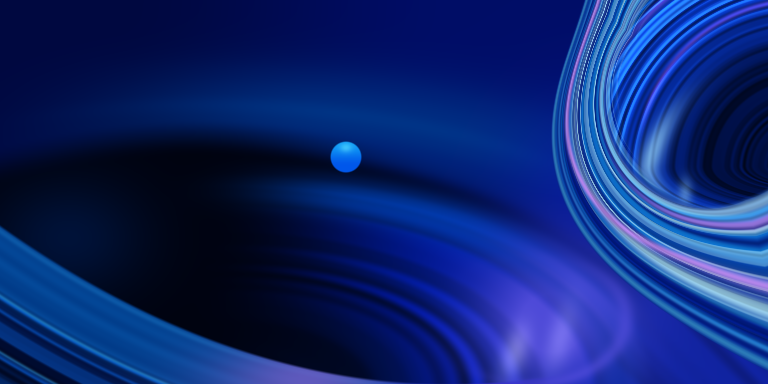
This background is drawn by a WebGL 2 fragment shader. Its source:

```glsl
#version 300 es
precision highp float;
uniform vec2 u_resolution;
out vec4 fragColor;

// Layout, in canvas heights
const vec2 BOWL_CENTER = vec2(0.62, -0.02);
const float BOWL_STRETCH = 2.0;
const vec2 BALL_CENTER = vec2(0.901, 0.591);
const float BALL_RADIUS = 0.040;
const vec2 LOOP_CENTER = vec2(1.875, 0.714);
const vec2 HOLE_CENTER = vec2(2.09, 0.570);
const float HOLE_SQUASH = 2.8;

// Palette
const vec3 BLACK_BLUE = vec3(0.0, 0.01, 0.06);
const vec3 NAVY = vec3(0.0, 0.03, 0.25);
const vec3 OCEAN = vec3(0.0, 0.22, 0.54);
const vec3 ROYAL = vec3(0.03, 0.10, 0.62);
const vec3 AZURE = vec3(0.03, 0.35, 0.68);
const vec3 VIOLET = vec3(0.34, 0.31, 0.87);
const vec3 PINK = vec3(0.70, 0.52, 0.92);
const vec3 PALE = vec3(0.64, 0.86, 0.95);

float hash(float n) { return fract(sin(n * 127.1) * 43758.55); }

float noise(float x) {
  float i = floor(x), f = x - i;
  return mix(hash(i), hash(i + 1.0), f * f * (3.0 - 2.0 * f));
}

// Bell curve around zero
float bell(float x, float width) {
  x /= width;
  return exp(-x * x);
}

float glow(vec2 p, vec2 center, vec2 size) {
  vec2 q = (p - center) / size;
  return exp(-dot(q, q));
}

// Blurred interior of the large bowl
vec3 backdrop(vec2 p, float px) {
  float m = length((p - BOWL_CENTER) * vec2(1.0, BOWL_STRETCH));
  float soft = noise(m * 15.0 + p.x), fine = noise(m * 30.0 + p.x);
  float right = smoothstep(0.45, 1.3, p.x);

  vec3 col = mix(NAVY, vec3(0.0, 0.05, 0.40), smoothstep(0.3, 1.2, p.x));
  float upper = bell(m - 1.46, 0.22) * smoothstep(-0.2, 0.9, p.x);
  col = mix(col, OCEAN, upper * (0.72 + 0.22 * soft));
  float shore = mix(1.30, 1.18, right);
  float inside = 1.0 - smoothstep(shore - 0.07, shore + 0.13, m);
  vec3 bowl = mix(BLACK_BLUE, vec3(0.0, 0.08, 0.32), right * (0.4 + 0.6 * soft));
  bowl += OCEAN * bell(m - 1.04, 0.085) * smoothstep(0.4, 0.95, p.x) * (0.65 + 0.25 * fine);
  bowl += vec3(0.0, 0.06, 0.52) * smoothstep(0.5, 1.25, p.x) * (0.15 + 0.85 * fine)
        * smoothstep(0.25, 0.60, m) * (1.0 - smoothstep(0.85, 1.12, m));
  col = mix(col, bowl, inside);
  col = mix(col, BLACK_BLUE, 0.75 * glow(p, vec2(0.43, 0.40), vec2(0.26, 0.20)));
  col += vec3(0.0, 0.06, 0.16) * glow(p, vec2(0.18, 0.38), vec2(0.20, 0.15));
  col = mix(col, ROYAL, 0.85 * glow(p, vec2(1.56, 0.48), vec2(0.24, 0.27)));
  float corner = smoothstep(1.50, 1.72, p.x) * (1.0 - smoothstep(0.2, 0.5, p.y));
  col = mix(col, vec3(0.06, 0.13, 0.60) * (0.75 + 0.4 * noise((p.x + p.y) * 25.0)), corner);

  // Violet light gathered at the lower right
  float streak = 0.55 + 0.45 * noise(m * 32.0);
  col = mix(col, VIOLET, streak * min(1.0, 1.2 * glow(p, vec2(1.44, 0.16), vec2(0.20, 0.18))));
  float lean = p.x - 0.25 * p.y;
  float pillars = bell(lean - 1.32, 0.035) * bell(p.y - 0.08, 0.07) + 0.6 * bell(lean - 1.43, 0.035) * bell(p.y - 0.12, 0.09);
  col += vec3(0.26, 0.24, 0.14) * pillars;
  float rim = bell(length((p - vec2(1.38, 0.17)) / vec2(0.25, 0.17)) - 1.0, 0.09);
  rim *= smoothstep(1.15, 1.5, p.x) * (1.0 - smoothstep(0.18, 0.36, p.y));
  col = mix(col, VIOLET, 0.55 * rim);

  // Floating ball
  vec2 b = (p - BALL_CENTER) / BALL_RADIUS;
  vec3 ball = mix(vec3(0.0, 0.34, 0.92), vec3(0.06, 0.60, 0.96), smoothstep(-0.6, 0.9, b.y));
  ball += vec3(0.18, 0.18, 0.03) * glow(b, vec2(0.0, 0.6), vec2(0.4, 0.3));
  float edge = px / BALL_RADIUS;
  return mix(col, ball, 1.0 - smoothstep(1.0 - edge, 1.0 + edge, length(b)));
}

// Smooth band sweeping along the lower left
vec3 lowerBand(vec3 col, vec2 p, float px) {
  float slope = -0.707 + 0.604 * p.x;
  float d = (0.414 - 0.707 * p.x + 0.302 * p.x * p.x - p.y) / sqrt(1.0 + slope * slope);
  float lines = noise(d * 110.0 + 3.0);
  vec3 band = mix(vec3(0.0, 0.22, 0.52), AZURE, noise(d * 50.0));
  band = mix(band, vec3(0.0, 0.04, 0.20) + AZURE * 0.9 * lines * lines, smoothstep(0.12, 0.19, d));
  band = mix(band, BLACK_BLUE, 0.8 * smoothstep(0.20, 0.32, d) * (1.0 - lines));
  band += vec3(0.08, 0.20, 0.20) * (0.5 * bell(d - 0.012, 0.008) + bell(d - 0.15, 0.004) + bell(d - 0.27, 0.004));
  band = mix(band, vec3(0.46, 0.37, 0.78), 0.8 * glow(p, vec2(0.80, 0.01), vec2(0.24, 0.10)));
  band = mix(band, vec3(0.22, 0.20, 0.80), smoothstep(0.9, 1.25, p.x));
  float fade = 1.0 - smoothstep(1.25, 1.50, p.x);
  return mix(col, band, smoothstep(-px, px + 0.004, d) * fade);
}

// Fine-stranded loop on the right, with its dark hollow
vec3 strandLoop(vec3 col, vec2 p, float px) {
  vec2 v = p - LOOP_CENTER;
  float r = length(v), a = clamp(atan(-v.y, -v.x), -1.2, 1.85);
  float outer = 0.435 + a * (0.06 + a * (0.0451 + a * (-0.0871 + a * 0.0511)));
  float inner = 0.30 - 0.03 * a + 0.1 * max(-a - 0.7, 0.0);
  float s = (outer - r) / (outer - inner);
  float turn = smoothstep(0.0, 1.5, a);

  // Hollow wall
  vec2 q = p - HOLE_CENTER;
  float e = length(q * vec2(1.0, q.y < 0.0 ? HOLE_SQUASH : 1.0));
  float grain = noise(e * 125.0 + q.y * 8.0), broad = noise(e * 40.0 - q.y * 4.0);
  vec3 wall = mix(vec3(0.0, 0.06, 0.27), vec3(0.02, 0.19, 0.70), smoothstep(0.22, 0.48, e));
  wall *= 0.35 + 0.85 * grain + 0.3 * broad;
  wall += vec3(0.14, 0.34, 0.28) * smoothstep(0.6, 0.95, grain) * smoothstep(0.34, 0.52, e);
  wall += vec3(0.26, 0.10, 0.24) * smoothstep(0.05, 0.2, q.y) * (bell(e - 0.43, 0.007) + bell(e - 0.56, 0.008));
  float crescent = bell(e - 0.40 + 0.25 * q.y, 0.028) * bell(q.y - 0.03, 0.11);
  crescent += 0.6 * glow(p, vec2(1.785, 0.50), vec2(0.018, 0.035));
  wall = mix(wall, vec3(0.48, 0.70, 0.88), crescent * (0.65 + 0.35 * grain));

  // Bright strands
  float strand = noise(s * 21.0 + a * 0.5), hair = noise(s * 43.0 - a);
  vec3 band = mix(vec3(0.0, 0.10, 0.52), vec3(0.05, 0.46, 0.82), smoothstep(0.15, 0.8, strand));
  band = mix(band, PALE, 0.9 * smoothstep(0.5, 0.9, hair) * smoothstep(0.0, 0.4, s));
  band = mix(band, PALE, 0.95 * bell(s - mix(0.43, 0.38, turn), 0.06) * (0.4 + 0.6 * turn));
  float pink = bell(s - mix(0.28, 0.53, turn), 0.04) + 0.8 * bell(s - 0.87, 0.03) * turn;
  band = mix(band, PINK, min(pink, 1.0));
  band = mix(band, vec3(0.25, 0.66, 0.92), 0.8 * bell(s - 0.04, 0.03) + 0.5 * bell(s - 0.14, 0.02));
  band = mix(band, PALE, 0.5 * bell(s - 0.96, 0.05));
  band *= 0.82 + 0.26 * noise(s * 60.0 + 7.0);

  float hollow = smoothstep(-0.01, mix(0.05, 0.01, turn), inner - r);
  return mix(col, mix(band, wall, hollow), smoothstep(-px, px, outer - r));
}

void main() {
  vec2 p = gl_FragCoord.xy / u_resolution.y;
  float px = 1.0 / u_resolution.y;
  vec3 col = backdrop(p, px);
  col = lowerBand(col, p, px);
  col = strandLoop(col, p, px);
  fragColor = vec4(clamp(col, 0.0, 1.0), 1.0);
}
```
